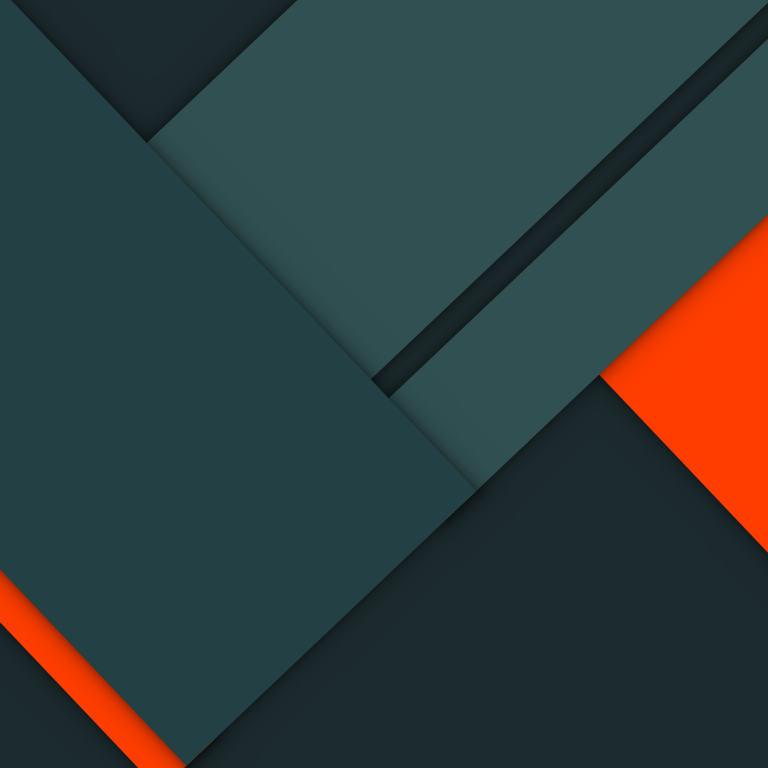
Give the GLSL for this background, as a Shadertoy shader.

```glsl
// Overlapping tilted paper panels in slate teal and orange, with soft drop shadows.
#define TILT 0.7588
#define SHADOW_STRENGTH 0.38
#define SHADOW_SIZE 0.010
#define FLOOR_COLOR vec3(0.110, 0.167, 0.180)
#define LIGHT_COLOR vec3(0.188, 0.312, 0.318)
#define TEAL_COLOR vec3(0.137, 0.251, 0.267)
#define ORANGE_COLOR vec3(1.000, 0.240, 0.000)
#define LOWER_EDGE -0.165
#define TEAL_LEFT 0.178
#define TEAL_RIGHT 0.6985
#define FAR 3.0

// Signed distance to an axis-aligned box given by two corners
float boxDistance(vec2 q, vec2 lowCorner, vec2 highCorner) {
    vec2 d = max(lowCorner - q, q - highCorner);
    return length(max(d, 0.0)) + min(max(d.x, d.y), 0.0);
}

// Lay a panel over the layers below, shading them around its rim
vec3 layPanel(vec3 below, vec3 panelColor, float dist, float pixel) {
    float shade = SHADOW_STRENGTH * exp(-max(dist, 0.0) / SHADOW_SIZE);
    float cover = smoothstep(pixel, -pixel, dist);
    return mix(below * (1.0 - shade), panelColor, cover);
}

void mainImage(out vec4 fragColor, in vec2 fragCoord) {
    vec2 p = fragCoord / iResolution.xy;
    float pixel = 0.75 / iResolution.y;

    // Tilted frame: q.x runs up to the right, q.y up to the left
    float c = cos(TILT), s = sin(TILT);
    vec2 q = vec2(c * p.x + s * p.y, c * p.y - s * p.x);

    // Distances, lowest layer first
    float strip = boxDistance(q, vec2(0.1306, LOWER_EDGE), vec2(TEAL_LEFT + 0.05, FAR));
    float block = boxDistance(q, vec2(0.9185, -FAR), vec2(FAR, LOWER_EDGE + 0.03));
    float wideBand = boxDistance(q, vec2(TEAL_RIGHT - 0.05, 0.035), vec2(FAR, 0.4592));
    float thinBand = boxDistance(q, vec2(TEAL_RIGHT - 0.05, LOWER_EDGE), vec2(FAR, 0.001));
    float teal = boxDistance(q, vec2(TEAL_LEFT, LOWER_EDGE), vec2(TEAL_RIGHT, FAR));

    // Orange accents, then the light bands as one sheet, then the teal panel
    vec3 color = layPanel(FLOOR_COLOR, ORANGE_COLOR, min(strip, block), pixel);
    color = layPanel(color, LIGHT_COLOR, min(wideBand, thinBand), pixel);
    color = layPanel(color, TEAL_COLOR, teal, pixel);

    fragColor = vec4(color, 1.0);
}
```
